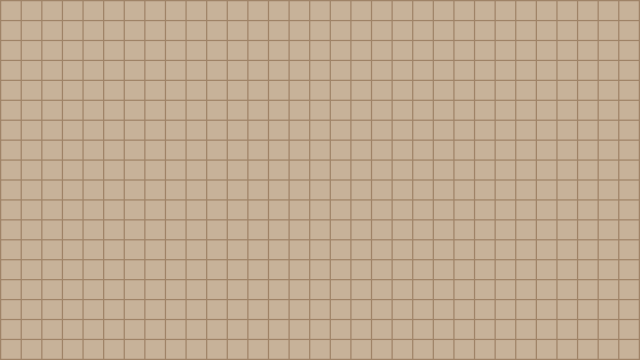
Give the GLSL for this pattern, as a WebGL 2 fragment shader.

```glsl
#version 300 es
precision highp float;
// Plain square-ruled sheet: 31 by 18 flat tan cells parted by thin brown lines.
// The grid is inset by half a line, so the outer rules lie fully on the canvas.
// Each line is an exact box-filtered band around the nearest grid coordinate.

uniform vec2 u_resolution;
out vec4 fragColor;

const vec2 CELLS = vec2(31.0, 18.0);            // repeats across and down
const float LINE_WIDTH = 0.00347;               // in canvas heights
const vec3 PAPER_COLOR = vec3(0.782, 0.697, 0.600);
const vec3 LINE_COLOR = vec3(0.625, 0.515, 0.405);

// Share of a pixel covered by a line whose centre is dist away, per axis.
vec2 lineCoverage(vec2 dist, float pixel) {
  vec2 overlap = 0.5 * (LINE_WIDTH + pixel) - dist;
  return clamp(overlap, 0.0, min(LINE_WIDTH, pixel)) / pixel;
}

void main() {
  // Canvas units: height is 1, origin at the lower left.
  float pixel = 1.0 / u_resolution.y;
  vec2 pos = gl_FragCoord.xy * pixel;
  vec2 canvas = u_resolution * pixel;

  // Distance to the nearest vertical (x) and horizontal (y) rule.
  vec2 pitch = (canvas - LINE_WIDTH) / CELLS;
  vec2 grid = (pos - 0.5 * LINE_WIDTH) / pitch;
  vec2 dist = abs(fract(grid + 0.5) - 0.5) * pitch;

  // Union of both line sets, so crossings do not darken.
  vec2 cover = lineCoverage(dist, pixel);
  float ink = 1.0 - (1.0 - cover.x) * (1.0 - cover.y);

  fragColor = vec4(mix(PAPER_COLOR, LINE_COLOR, ink), 1.0);
}
```
